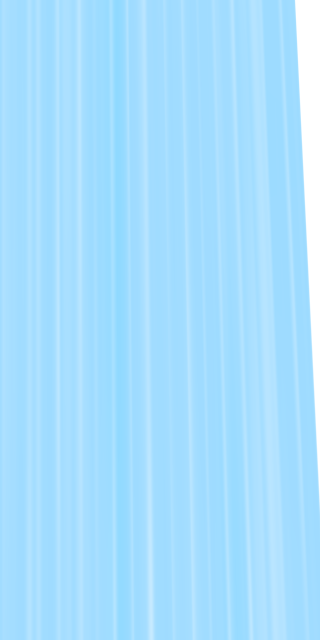
Write a WebGL 2 fragment shader that draws this background.

```glsl
#version 300 es
precision highp float;
// A pale blue sheet of soft, fanning vertical light streaks with a slanted right border on white.

uniform vec2 u_resolution;
out vec4 fragColor;

const vec3 WHITE = vec3(1.0);
const vec3 DEEP_CYAN = vec3(0.55, 0.85, 1.0);
const vec3 SKY = vec3(0.635, 0.862, 1.0);
const vec3 PALE = vec3(0.80, 0.925, 1.0);

const float SHEET_EDGE = 0.922; // right border along the top
const float FAN = 0.115;        // spread of the streaks toward the bottom
const int BROAD_COUNT = 13;
const int THIN_COUNT = 19;

float hash(vec2 p) {
    return fract(sin(dot(p, vec2(127.1, 311.7))) * 43758.5453);
}

float valueNoise(vec2 p) {
    vec2 cell = floor(p);
    vec2 f = fract(p);
    f = f * f * (3.0 - 2.0 * f);
    float low = mix(hash(cell), hash(cell + vec2(1.0, 0.0)), f.x);
    float high = mix(hash(cell + vec2(0.0, 1.0)), hash(cell + vec2(1.0)), f.x);
    return mix(low, high, f.y);
}

// Inverts x = across + FAN * drop * across^2, which bends streaks to the right.
float fanCoordinate(float x, float drop) {
    return 2.0 * x / (1.0 + sqrt(1.0 + 4.0 * FAN * drop * x));
}

// Soft ridge with a different falloff on each side.
float ridge(float offset, float leftWidth, float rightWidth) {
    float d = offset / (offset < 0.0 ? leftWidth : rightWidth);
    return exp(-d * d);
}

// One jittered streak per column, fading slowly along its length.
float streaks(float across, float along, int count, vec2 widthRange, float seed) {
    float light = 0.0;
    for (int i = 0; i < count; i++) {
        float id = float(i);
        float center = (id + 0.15 + 0.7 * hash(vec2(id, seed))) / float(count);
        float leftWidth = mix(widthRange.x, widthRange.y, hash(vec2(id, seed + 1.0)));
        float rightWidth = mix(widthRange.x, widthRange.y, hash(vec2(id, seed + 2.0)));
        float strength = mix(0.3, 1.0, hash(vec2(id, seed + 3.0)));
        float fade = mix(0.4, 1.0, valueNoise(vec2(id * 7.0 + seed, along * 2.2)));
        light += strength * fade * ridge(across - center, leftWidth, rightWidth);
    }
    return light;
}

vec3 sheetColor(float across, float along) {
    // Broad cyan and sky bands
    float tone = valueNoise(vec2(across * 9.0 + 3.0, along * 1.3));
    float cyanBand = ridge(across - 0.36, 0.04, 0.03) * 0.65;
    cyanBand += ridge(across - 0.69, 0.05, 0.04) * 0.5 * smoothstep(0.75, 0.1, along);
    vec3 color = mix(SKY, DEEP_CYAN, clamp(0.3 * tone + cyanBand, 0.0, 1.0));

    // Glows gather on both flanks and leave the middle calm
    float flank = ridge(across - 0.15, 0.2, 0.13) + ridge(across - 0.78, 0.13, 0.07);
    float glow = mix(0.2, 0.65, clamp(flank, 0.0, 1.0));
    glow *= streaks(across, along, BROAD_COUNT, vec2(0.008, 0.024), 11.0);

    // Narrow highlights and faint fibres
    float shine = 0.85 * streaks(across, along, THIN_COUNT, vec2(0.003, 0.010), 37.0);
    float fibre = 0.16 * (valueNoise(vec2(across * 85.0, along * 1.5)) - 0.5);
    return mix(color, PALE, clamp(glow + shine + fibre, 0.0, 0.92));
}

void main() {
    vec2 uv = gl_FragCoord.xy / u_resolution;
    float across = fanCoordinate(uv.x, 1.0 - uv.y);
    float softness = 0.75 / u_resolution.x;
    float outside = smoothstep(-softness, softness, across - SHEET_EDGE);
    fragColor = vec4(mix(sheetColor(across, uv.y), WHITE, outside), 1.0);
}
```
